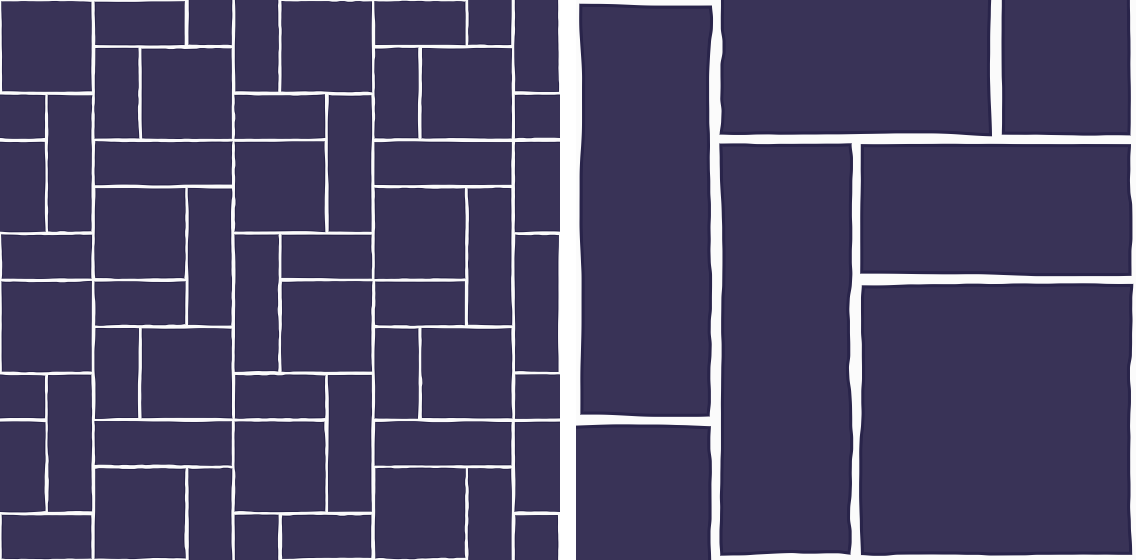
Left, the full canvas; right, a detail of the centre.
Give the GLSL for this pattern, as a WebGL 1 fragment shader.

```glsl
precision highp float;
// Dark slate paving of mixed rectangles with thin, slightly uneven white joints.

#define REPEATS 2.0                      // repeats across and down
#define CELLS 6.0                        // grid cells per repeat
#define JOINT 0.034                      // half the joint width, in cells
#define WEAR 0.024                       // slow drift of each edge
#define CHIP 0.018                       // small nicks along each edge
#define RIM 0.026                        // width of the darker rim
#define SLATE_COLOR vec3(0.222, 0.200, 0.340)
#define RIM_COLOR vec3(0.160, 0.140, 0.290)
#define JOINT_COLOR vec3(0.985, 0.985, 0.985)

float hash(vec2 p) {
    vec3 q = fract(vec3(p.xyx) * 0.1031);
    q += dot(q, q.yzx + 33.33);
    return fract((q.x + q.y) * q.z);
}

// Stepped noise along a line, from -0.5 to 0.5
float edgeNoise(float t, float seed) {
    float i = floor(t);
    float blend = smoothstep(0.2, 0.8, fract(t));
    return mix(hash(vec2(i, seed)), hash(vec2(i + 1.0, seed)), blend) - 0.5;
}

// Uneven inset of one edge; some edges are rougher than others
float wear(float t, float seed) {
    float rough = hash(vec2(seed, 71.0));
    float drift = WEAR * edgeNoise(t * 1.4 + 10.0, seed);
    float nicks = CHIP * rough * edgeNoise(t * 6.0 + 40.0, seed + 0.5);
    return JOINT + drift + nicks;
}

// Distance inside a stone, wrapped over the repeat; negative in the joint
float stone(vec2 p, vec2 corner, vec2 size) {
    vec2 offset = p - corner;
    vec2 q = mod(offset, CELLS);
    if (q.x > size.x || q.y > size.y) return -JOINT;
    vec2 id = mod(floor(offset / CELLS), REPEATS) * CELLS + corner;
    float seed = 4.0 * (id.x + id.y * CELLS * REPEATS) + 3.0;
    float left = q.x - wear(q.y, seed);
    float right = size.x - q.x - wear(q.y, seed + 1.0);
    float top = q.y - wear(q.x, seed + 2.0);
    float bottom = size.y - q.y - wear(q.x, seed + 3.0);
    return min(min(left, right), min(top, bottom));
}

// One repeat: stones grouped by format, row 0 at the top
float paving(vec2 p) {
    vec2 square = vec2(2.0, 2.0);
    vec2 wide = vec2(2.0, 1.0);
    vec2 tall = vec2(1.0, 3.0);
    float d = stone(p, vec2(0.0, 0.0), square);
    d = max(d, stone(p, vec2(3.0, 1.0), square));
    d = max(d, stone(p, vec2(5.0, 3.0), square));
    d = max(d, stone(p, vec2(2.0, 4.0), square));
    d = max(d, stone(p, vec2(2.0, 0.0), wide));
    d = max(d, stone(p, vec2(5.0, 2.0), wide));
    d = max(d, stone(p, vec2(0.0, 5.0), wide));
    d = max(d, stone(p, vec2(1.0, 2.0), tall));
    d = max(d, stone(p, vec2(4.0, 4.0), tall));
    d = max(d, stone(p, vec2(5.0, 5.0), tall));
    d = max(d, stone(p, vec2(2.0, 1.0), vec2(1.0, 2.0)));
    return max(d, stone(p, vec2(2.0, 3.0), vec2(3.0, 1.0)));
}

uniform vec2 u_resolution;

void main() {
    vec2 uv = gl_FragCoord.xy / u_resolution;
    vec2 p = vec2(uv.x, 1.0 - uv.y) * CELLS * REPEATS;
    float pixel = CELLS * REPEATS / min(u_resolution.x, u_resolution.y);

    float d = paving(p);
    float inside = clamp(d / pixel + 0.5, 0.0, 1.0);
    float rim = 1.0 - smoothstep(RIM * 0.7, RIM, d);
    vec3 slate = mix(SLATE_COLOR, RIM_COLOR, rim);
    gl_FragColor = vec4(mix(JOINT_COLOR, slate, inside), 1.0);
}
```
